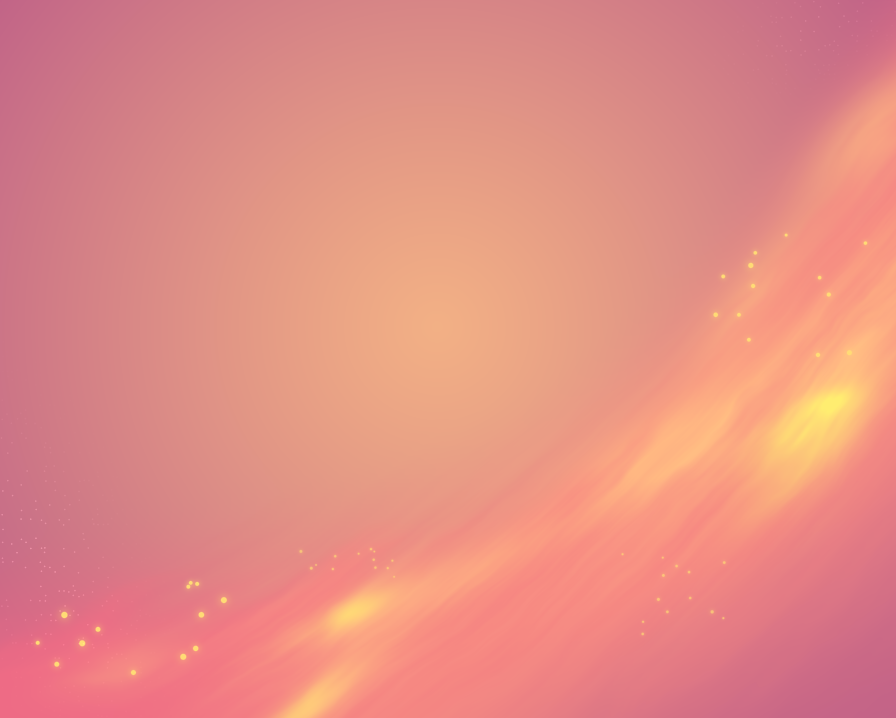
Write a WebGL 1 fragment shader that draws this background.

```glsl
precision highp float;
uniform vec2 u_resolution;

const vec2 FRAME = vec2(1.25, 1.0);
const vec2 SUN = vec2(0.61, 0.545);
const vec3 PEACH = vec3(0.95, 0.69, 0.52);
const vec3 MAUVE = vec3(0.75, 0.38, 0.53);
const vec3 ROSE = vec3(0.95, 0.42, 0.52);
const vec3 CORAL = vec3(0.98, 0.54, 0.51);
const vec3 AMBER = vec3(1.0, 0.72, 0.51);
const vec3 GOLD = vec3(1.0, 0.93, 0.44);
const vec3 SPARK = vec3(1.0, 0.86, 0.46);
const float FADE_RADIUS = 0.79;
const float DUST_CELLS = 150.0;

float hash(vec2 p) {
  vec3 q = fract(vec3(p.xyx) * 0.1031);
  q += dot(q, q.yzx + 33.33);
  return fract((q.x + q.y) * q.z);
}

float noise(vec2 p) {
  vec2 i = floor(p);
  vec2 f = fract(p);
  f = f * f * (3.0 - 2.0 * f);
  return mix(mix(hash(i), hash(i + vec2(1.0, 0.0)), f.x),
             mix(hash(i + vec2(0.0, 1.0)), hash(i + 1.0), f.x), f.y);
}

float fbm(vec2 p) {
  float sum = 0.0;
  float amp = 0.53;
  for (int i = 0; i < 4; i++) {
    sum += amp * noise(p);
    p = p * 2.03 + 17.7;
    amp *= 0.5;
  }
  return sum;
}

// Soft ellipse: size holds the half length and half width
float glow(vec2 p, vec2 centre, float angle, vec2 size) {
  float c = cos(angle);
  float s = sin(angle);
  vec2 q = p - centre;
  q = vec2(c * q.x + s * q.y, c * q.y - s * q.x) / size;
  return exp(-dot(q, q));
}

// Scattered round embers with a faint halo
float embers(vec2 p, vec2 centre, vec2 spread, float radius, float seed) {
  float pixel = 1.0 / u_resolution.y;
  float light = 0.0;
  for (int i = 0; i < 13; i++) {
    float k = float(i) + seed;
    vec2 offset = vec2(hash(vec2(k, 3.1)), hash(vec2(k, 9.7))) * 2.0 - 1.0;
    float r = radius * mix(0.5, 1.0, hash(vec2(k, 21.3)));
    float d = length(p - centre - offset * spread);
    light += 1.0 - smoothstep(r - pixel, r + pixel, d);
    light += 0.25 * exp(-d * d / (r * r * 5.0));
  }
  return min(light, 1.0);
}

float dust(vec2 p) {
  vec2 cell = floor(p * DUST_CELLS);
  vec2 spot = 0.3 + 0.4 * vec2(hash(cell + 5.0), hash(cell + 11.0));
  float d = length(fract(p * DUST_CELLS) - spot);
  return step(0.86, hash(cell)) * (1.0 - smoothstep(0.05, 0.28, d));
}

void main() {
  vec2 p = gl_FragCoord.xy / u_resolution * FRAME;

  // Radial sky
  float fade = clamp(length(p - SUN) / FADE_RADIUS, 0.0, 1.0);
  vec3 color = mix(PEACH, MAUVE, pow(fade, 1.12));

  // Signed distance to the rising sweep, and streak coordinates along it
  float x2 = p.x * p.x;
  float slope = 0.15 + 0.64 * x2 * p.x;
  float d = (p.y - 0.04 - 0.15 * p.x - 0.16 * x2 * x2) / sqrt(1.0 + slope * slope);
  float across = p.y - 0.45 * p.x - 0.3 * x2;
  float along = p.x + 0.7 * p.y;
  float warp = fbm(p * 5.0) - 0.5;
  float streak = fbm(vec2(along * 3.2, across * 13.0 + warp * 1.6));
  float fine = fbm(vec2(along * 4.0 + 8.0, across * 55.0 + warp * 3.0));

  // Rosy haze and the body of the sweep
  float top = 0.10 + 0.07 * smoothstep(0.6, 1.1, p.x);
  float haze = 1.0 - smoothstep(top - 0.08, top + 0.13, d);
  vec3 body = mix(ROSE, CORAL, smoothstep(0.05, 0.6, p.x));
  body = mix(body, ROSE, 0.6 * smoothstep(0.65, 0.95, p.y));
  color = mix(color, body, 0.55 * haze);
  float edge = d + (streak - 0.5) * 0.13;
  float sweep = 1.0 - smoothstep(top - 0.08, top + 0.035, edge);
  color = mix(color, body, 0.8 * sweep);
  float shade = smoothstep(0.05, 0.38, -d + (streak - 0.5) * 0.05);
  color = mix(color, MAUVE, 0.95 * shade * smoothstep(0.45, 0.95, p.x));

  // Amber clouds combed by the streaks
  float cloud = 0.95 * glow(p, vec2(1.10, 0.42), 0.55, vec2(0.22, 0.105));
  cloud += 0.6 * glow(p, vec2(0.91, 0.36), 0.5, vec2(0.13, 0.05));
  cloud += 0.65 * glow(p, vec2(1.22, 0.82), 0.8, vec2(0.13, 0.05));
  cloud += 0.6 * glow(p, vec2(1.23, 0.61), 0.95, vec2(0.15, 0.045));
  cloud += 0.45 * glow(p, vec2(1.06, 0.60), 0.9, vec2(0.13, 0.035));
  cloud += 0.85 * glow(p, vec2(0.47, 0.135), 0.45, vec2(0.15, 0.032));
  cloud += 0.9 * glow(p, vec2(0.44, 0.025), 0.68, vec2(0.13, 0.03));
  cloud += 0.5 * glow(p, vec2(0.70, 0.22), 0.55, vec2(0.13, 0.025));
  cloud += 0.35 * glow(p, vec2(0.15, 0.06), 0.3, vec2(0.10, 0.035));
  float comb = smoothstep(0.22, 0.68, streak);
  float lower = smoothstep(-0.19, -0.09, d + (fine - 0.5) * 0.09);
  cloud *= mix(0.35, 1.15, comb) * mix(0.4, 1.0, lower);
  color = mix(color, AMBER, clamp(cloud, 0.0, 1.0));
  float ribbon = exp(-d * d / 0.018) * smoothstep(0.1, 0.4, p.x);
  color += vec3(0.02, 0.09, 0.01) * (fine - 0.5) * ribbon;

  // Golden hot spots
  float heat = 0.9 * glow(p, vec2(1.115, 0.395), 0.62, vec2(0.085, 0.034));
  heat += 0.6 * glow(p, vec2(1.158, 0.44), 0.35, vec2(0.035, 0.017));
  heat += 0.35 * glow(p, vec2(1.10, 0.33), 0.72, vec2(0.10, 0.03));
  heat += 0.55 * glow(p, vec2(0.49, 0.147), 0.45, vec2(0.045, 0.016));
  heat += 0.45 * glow(p, vec2(0.42, 0.012), 0.65, vec2(0.06, 0.02));
  color = mix(color, GOLD, clamp(heat * mix(0.65, 1.2, comb), 0.0, 1.0));

  // Embers and faint dust
  float light = embers(p, vec2(0.20, 0.125), vec2(0.15, 0.075), 0.0042, 2.0);
  light += embers(p, vec2(1.10, 0.59), vec2(0.115, 0.085), 0.0036, 31.0);
  light += 0.7 * embers(p, vec2(0.48, 0.22), vec2(0.07, 0.027), 0.0018, 57.0);
  light += 0.7 * embers(p, vec2(0.94, 0.17), vec2(0.10, 0.06), 0.0021, 83.0);
  color = mix(color, SPARK, min(light, 1.0));
  float dusty = glow(p, vec2(0.04, 0.24), 2.1, vec2(0.16, 0.08));
  dusty += 0.5 * glow(p, vec2(1.15, 0.97), 0.5, vec2(0.10, 0.05));
  color += 0.13 * dust(p) * dusty;

  gl_FragColor = vec4(clamp(color, 0.0, 1.0), 1.0);
}
```
